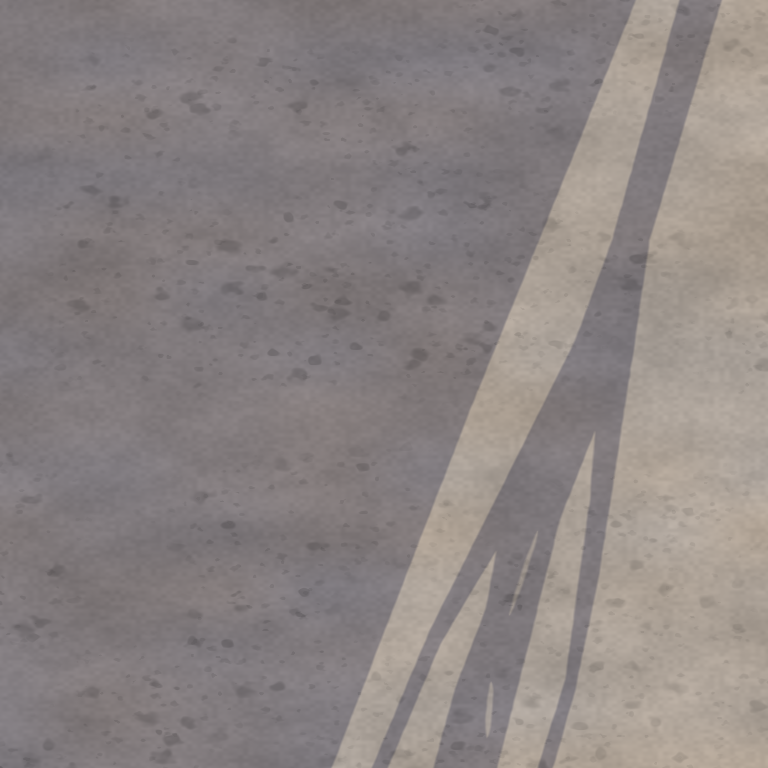
A WebGL 1 fragment shader for this texture:

```glsl
precision highp float;
// Weathered concrete wall crossed by a broad shadow and a branching stem shadow.
uniform vec2 u_resolution;

const vec3 SHADE_COLOR = vec3(0.500, 0.476, 0.486);
const vec3 LIT_COLOR = vec3(0.672, 0.630, 0.588);
const vec3 STAIN_TINT = vec3(0.96, 1.0, 1.06);
const float EDGE_SOFTNESS = 0.0022;
const float MOTTLE_STRENGTH = 0.24;
const float GRAIN_STRENGTH = 0.07;
const float PIT_STRENGTH = 0.17;

float hash(vec2 p) {
  vec3 q = fract(vec3(p.xyx) * 0.1031);
  q += dot(q, q.yzx + 33.33);
  return fract((q.x + q.y) * q.z);
}

float noise(vec2 p) {
  vec2 i = floor(p);
  vec2 f = fract(p);
  f = f * f * (3.0 - 2.0 * f);
  float low = mix(hash(i), hash(i + vec2(1.0, 0.0)), f.x);
  float high = mix(hash(i + vec2(0.0, 1.0)), hash(i + vec2(1.0)), f.x);
  return mix(low, high, f.y);
}

float fbm(vec2 p) {
  float sum = 0.0;
  float weight = 0.5;
  for (int i = 0; i < 5; i++) {
    sum += weight * noise(p);
    p = mat2(1.98, 0.16, -0.16, 1.98) * p + 17.3;
    weight *= 0.55;
  }
  return sum;
}

// Sparse, ragged pits scattered one per cell.
float pits(vec2 p, float density) {
  vec2 cell = floor(p);
  float mask = 0.0;
  for (int j = -1; j <= 1; j++) {
    for (int i = -1; i <= 1; i++) {
      vec2 c = cell + vec2(float(i), float(j));
      vec2 center = c + vec2(hash(c + 3.7), hash(c + 19.1));
      float radius = mix(0.12, 0.48, hash(c + 41.3));
      float d = length(p - center) + 0.35 * (noise(p * 4.0) - 0.5);
      float present = step(hash(c + 67.9), density);
      mask = max(mask, present * (1.0 - smoothstep(radius * 0.3, radius, d)));
    }
  }
  return mask;
}

// Horizontal travel of an edge between two heights, from a down to b.
float run(float y, vec2 a, vec2 b) {
  return (b.x - a.x) * clamp((a.y - y) / (a.y - b.y), 0.0, 1.0);
}

float edge4(float y, vec2 a, vec2 b, vec2 c, vec2 d) {
  return a.x + run(y, a, b) + run(y, b, c) + run(y, c, d);
}

float edge6(float y, vec2 a, vec2 b, vec2 c, vec2 d, vec2 e, vec2 f) {
  return edge4(y, a, b, c, d) + run(y, d, e) + run(y, e, f);
}

float rightOf(float x, float edge) {
  return smoothstep(-EDGE_SOFTNESS, EDGE_SOFTNESS, x - edge);
}

// Thin lit slit, widest in the middle.
float slit(vec2 p, vec2 a, vec2 b, float width) {
  vec2 ab = b - a;
  float t = clamp(dot(p - a, ab) / dot(ab, ab), 0.0, 1.0);
  float r = width * sqrt(4.0 * t * (1.0 - t));
  return 1.0 - smoothstep(-EDGE_SOFTNESS, EDGE_SOFTNESS, length(p - a - ab * t) - r);
}

float sunlight(vec2 p) {
  float y = p.y;
  float wall = edge4(y, vec2(0.828, 1.0), vec2(0.710, 0.707), vec2(0.612, 0.466), vec2(0.432, 0.0));
  float stemLeft = edge6(y, vec2(0.885, 1.0), vec2(0.797, 0.688), vec2(0.749, 0.557),
    vec2(0.671, 0.401), vec2(0.560, 0.180), vec2(0.484, 0.0));
  float stemRight = edge6(y, vec2(0.940, 1.0), vec2(0.846, 0.688), vec2(0.823, 0.531),
    vec2(0.779, 0.245), vec2(0.749, 0.102), vec2(0.720, 0.0));
  float gapALeft = edge4(y, vec2(0.647, 0.284), vec2(0.609, 0.222), vec2(0.573, 0.160), vec2(0.505, 0.0));
  float gapARight = edge4(y, vec2(0.647, 0.284), vec2(0.632, 0.206), vec2(0.592, 0.102), vec2(0.564, 0.0));
  float gapBLeft = edge4(y, vec2(0.775, 0.440), vec2(0.729, 0.323), vec2(0.690, 0.167), vec2(0.647, 0.0));
  float gapBRight = edge4(y, vec2(0.775, 0.440), vec2(0.768, 0.349), vec2(0.736, 0.115), vec2(0.700, 0.0));
  float lit = rightOf(p.x, wall) - rightOf(p.x, stemLeft) + rightOf(p.x, stemRight);
  lit += rightOf(p.x, gapALeft) - rightOf(p.x, gapARight);
  lit += rightOf(p.x, gapBLeft) - rightOf(p.x, gapBRight);
  lit += 0.8 * slit(p, vec2(0.700, 0.308), vec2(0.664, 0.200), 0.003);
  lit += 0.8 * slit(p, vec2(0.640, 0.112), vec2(0.634, 0.040), 0.004);
  return clamp(lit, 0.0, 1.0);
}

void main() {
  vec2 p = gl_FragCoord.xy / u_resolution;
  float lit = sunlight(p + 0.0015 * (noise(p * 90.0) - 0.5));
  vec3 color = mix(SHADE_COLOR, LIT_COLOR, lit);

  // Horizontally drawn mottling, fine grain and pits.
  float mottle = fbm(p * vec2(9.0, 17.0)) - 0.54;
  float grain = noise(p * vec2(150.0, 210.0)) - 0.5;
  float pit = 0.8 * pits(p * vec2(24.0, 38.0), 0.25) + 0.5 * pits(p * vec2(55.0, 85.0) + 9.0, 0.28);
  pit *= smoothstep(0.25, 0.65, noise(p * vec2(6.0, 9.0) + 31.0));
  color *= 1.0 + MOTTLE_STRENGTH * mottle + GRAIN_STRENGTH * grain;
  color *= 1.0 - PIT_STRENGTH * min(pit, 1.0) * mix(1.0, 0.75, lit);
  color *= mix(vec3(1.0), STAIN_TINT, 0.8 * (noise(p * vec2(7.0, 13.0) + 5.0) - 0.5));
  gl_FragColor = vec4(color, 1.0);
}
```
